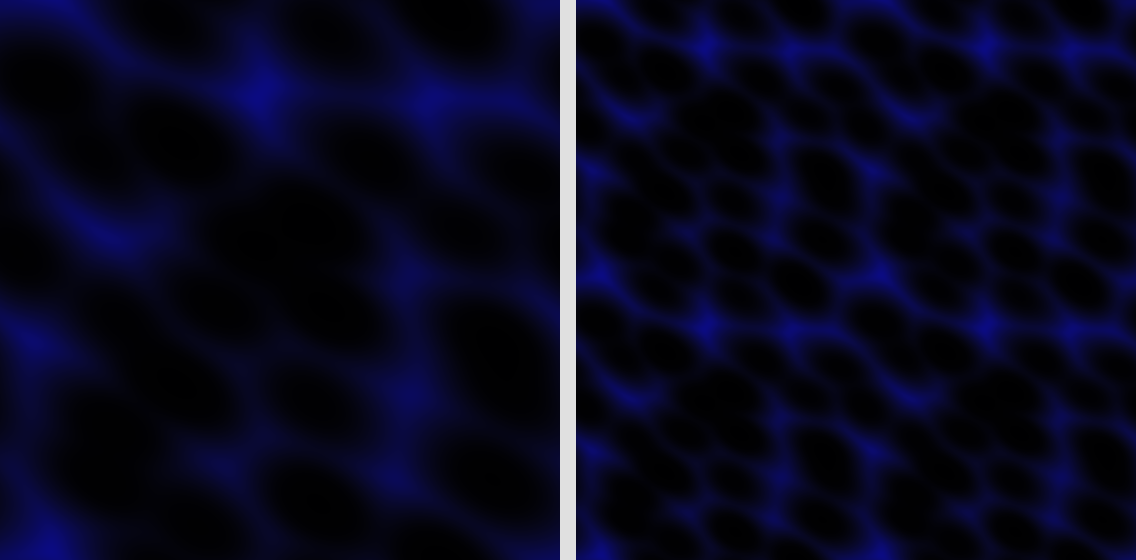
Left: one tile. Right: repeated 2 by 2.
A three.js fragment shader for this pattern:

```glsl
varying vec2 vUv;

#define GRID vec2(4.0, 6.0)   // hollows across and up, whole numbers
#define JITTER 0.84           // scatter of the hollows inside their cells
#define TILT -0.57            // direction of the long axis, radians
#define ASPECT 1.7            // length to width of a hollow
#define BLEND 11.0            // higher gives crisper ridges between hollows
#define SIZE_SPREAD 0.10      // how much some hollows shrink
#define HOLLOW 0.115          // squared radius of the black core
#define CORE_SOFTNESS 0.05    // width of the fade at the core edge
#define GLOW 0.78             // strength of the blue
#define WARP 0.016            // bending of the outlines
#define PATCHINESS 0.35       // slow variation of the glow

vec2 hash2(vec2 p) {
  vec3 q = fract(vec3(p.xyx) * vec3(0.1031, 0.1030, 0.0973));
  q += dot(q, q.yzx + 33.33);
  return fract((q.xx + q.yz) * q.zy);
}

// Gradient at a lattice corner, wrapped to the period
float cornerSlope(vec2 corner, vec2 offset, float period, float seed) {
  float angle = 6.2832 * hash2(mod(corner, period) + seed).x;
  return dot(vec2(cos(angle), sin(angle)), offset);
}

// Tiling gradient noise, about -0.7 to 0.7
float gradientNoise(vec2 uv, float period, float seed) {
  vec2 p = uv * period;
  vec2 i = floor(p);
  vec2 f = p - i;
  vec2 w = f * f * f * (f * (f * 6.0 - 15.0) + 10.0);
  vec2 e = vec2(1.0, 0.0);
  float low = mix(cornerSlope(i, f, period, seed),
                  cornerSlope(i + e.xy, f - e.xy, period, seed), w.x);
  float high = mix(cornerSlope(i + e.yx, f - e.yx, period, seed),
                   cornerSlope(i + e.xx, f - e.xx, period, seed), w.x);
  return mix(low, high, w.y);
}

// Smooth squared distance to the nearest hollow, in a tilted, stretched metric
float hollowField(vec2 uv) {
  vec2 p = uv * GRID;
  vec2 cell = floor(p);
  vec2 along = vec2(cos(TILT), sin(TILT));
  vec2 across = vec2(-along.y, along.x);
  float density = GRID.x * GRID.y;
  float sum = 0.0;
  for (int y = -2; y <= 2; y++) {
    for (int x = -2; x <= 2; x++) {
      vec2 site = cell + vec2(float(x), float(y));
      vec2 id = mod(site, GRID);
      vec2 center = site + 0.5 + JITTER * (hash2(id + 17.0) - 0.5);
      vec2 d = (center - p) / GRID;
      float u = dot(d, along);
      float v = dot(d, across);
      float dist2 = density * (u * u / ASPECT + v * v * ASPECT);
      float shrink = SIZE_SPREAD * hash2(id + 71.0).x;
      sum += exp(-BLEND * (dist2 + shrink));
    }
  }
  return -log(sum) / BLEND;
}

// Deep blue ramp: red and green level off early
vec3 nightBlue(float blue) {
  float grey = 0.043 * (1.0 - exp(-8.0 * blue));
  return vec3(grey, grey, blue);
}

void main() {
  vec2 bend = vec2(gradientNoise(vUv, 4.0, 5.0), gradientNoise(vUv, 4.0, 43.0));
  float rise = hollowField(vUv + WARP * bend) - HOLLOW;

  // Soft clamp to black inside the hollows
  float light = 0.5 * (rise + sqrt(rise * rise + CORE_SOFTNESS * CORE_SOFTNESS));
  float patches = 1.0 + PATCHINESS * gradientNoise(vUv, 3.0, 91.0);

  gl_FragColor = vec4(nightBlue(min(GLOW * light * patches, 0.58)), 1.0);
}
```
